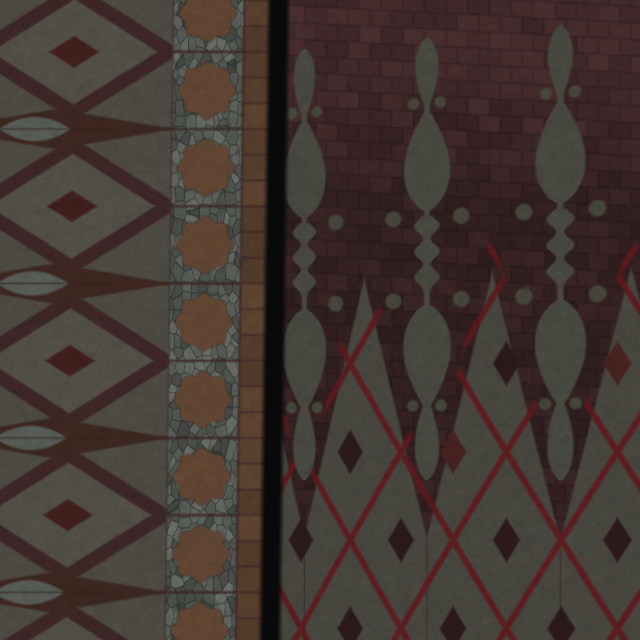
Write a three.js fragment shader that draws this pattern.

```glsl
// Dim mosaic wall: a diamond panel, a rosette border and a dark post on the left,
// and a maroon tiled field with hanging drops over a red lattice on the right.
// Each part is a repeated distance-like mask, shaded with cellular noise.
#define SOFT 0.0028
#define LEAN 0.0135
#define PANEL_PERIOD 0.2413
#define PANEL_CENTRE 0.919
#define BORDER_LEFT 0.270
#define BRICK_LEFT 0.382
#define POST_X 0.4355
#define POST_HALF 0.0155
#define TILE_SIZE vec2(0.034, 0.026)
#define LINE_HALF 0.033
#define GRAIN 0.05

varying vec2 vUv;

const vec3 PALE = vec3(0.315, 0.305, 0.275);
const vec3 GREY = vec3(0.275, 0.270, 0.243);
const vec3 SHELL = vec3(0.36, 0.38, 0.355);
const vec3 MAROON = vec3(0.235, 0.148, 0.152);
const vec3 WINE = vec3(0.17, 0.095, 0.105);
const vec3 BROWN = vec3(0.235, 0.150, 0.125);
const vec3 CLAY = vec3(0.375, 0.270, 0.195);
const vec3 RED = vec3(0.37, 0.095, 0.105);

float fill(float d) { return smoothstep(SOFT, -SOFT, d); }

vec2 hash2(vec2 p) {
  return fract(sin(vec2(dot(p, vec2(127.1, 311.7)), dot(p, vec2(269.5, 183.3)))) * 4375.5);
}

// Cellular noise: x = shade of the nearest cell, y = gap to the next cell
vec2 cells(vec2 p) {
  vec2 base = floor(p), near = vec2(9.0);
  float shade = 0.0;
  for (int j = -1; j <= 1; j++)
    for (int i = -1; i <= 1; i++) {
      vec2 id = base + vec2(float(i), float(j));
      vec2 h = hash2(id);
      float d = length(id + h - p);
      if (d < near.x) { near = vec2(d, near.x); shade = h.x; }
      else near.y = min(near.y, d);
    }
  return vec2(shade, near.y - near.x);
}

// Round at base, pointed at tip
float teardrop(vec2 q, float base, float tip, float halfWidth) {
  float t = clamp((q.y - base) / (tip - base), 0.0, 1.0);
  return abs(q.x) - halfWidth * 3.33 * pow(t, 0.7) * pow(1.0 - t, 1.1)
       + 0.006 * step(t, 0.001) + 0.006 * step(0.999, t);
}

vec3 diamondPanel(vec2 p) {
  float x = p.x - 0.117;
  float y = (fract((p.y - PANEL_CENTRE) / PANEL_PERIOD + 0.5) - 0.5) * PANEL_PERIOD;
  float gap = 0.5 * PANEL_PERIOD - abs(y);
  float rhomb = abs(x) / 0.13 + abs(y) / 0.082;
  vec3 col = mix(MAROON, BROWN, smoothstep(0.07, 0.01, gap));
  float spike = 0.003 + 0.024 * clamp(1.0 - abs(x) / 0.14, 0.0, 1.0) + 0.009 * step(x, 0.0);
  col = mix(col, PALE * 0.94, fill(max((1.31 - rhomb) * 0.07, spike - gap)));
  float eye = gap / 0.019 + pow(abs(x + 0.06) / 0.056, 2.0) - 1.0;
  col = mix(col, SHELL * 0.93, fill(eye * 0.018));
  col = mix(col, BROWN * 0.8, fill(max(gap - 0.0012, abs(x + 0.03) - 0.1)) * 0.6);
  col = mix(col, PALE, fill((rhomb - 1.0) * 0.07));
  return mix(col, vec3(0.25, 0.12, 0.11), fill((rhomb - 0.3) * 0.07));
}

vec3 rosetteBorder(vec2 p) {
  float period = 0.5 * PANEL_PERIOD;
  float row = (p.y - PANEL_CENTRE) / period;
  vec2 q = vec2(p.x - 0.3255, (fract(row) - 0.5) * period);
  vec2 chip = cells(p * vec2(75.0, 50.0));
  vec3 col = SHELL * (0.72 + 0.4 * chip.x) * mix(0.74, 1.0, smoothstep(0.0, 0.22, chip.y));
  float petal = length(q) - 0.041 - 0.003 * cos(8.0 * atan(q.y, q.x));
  col = mix(col, BROWN, 0.5 * fill(abs(petal) - 0.002));
  col = mix(col, CLAY, fill(petal));
  col = mix(col, MAROON, 0.85 * fill(0.5 * period - abs(q.y) - 0.002));
  // Brick strip beside the rosettes
  float course = abs(fract(row * 3.0) - 0.5) * period / 3.0;
  float joint = period / 6.0 - course;
  vec3 brick = CLAY * (0.82 + 0.15 * hash2(vec2(floor(row * 3.0), 4.0)).x);
  brick = mix(brick, MAROON, 0.7 * fill(joint - 0.0016));
  col = mix(col, brick, fill(BRICK_LEFT - p.x));
  return mix(col, MAROON, 0.75 * fill(min(abs(p.x - BORDER_LEFT), abs(p.x - BRICK_LEFT)) - 0.002));
}

vec3 dropField(vec2 p) {
  // Tiled ground, darker in the middle
  vec2 t = (p + vec2(0.0, 0.05 * p.x)) / TILE_SIZE;
  t.x += 0.5 * mod(floor(t.y), 2.0);
  vec2 edge = (0.5 - abs(fract(t) - 0.5)) * TILE_SIZE;
  vec3 ground = mix(MAROON * 0.86, MAROON * 1.1, smoothstep(0.62, 0.95, p.y));
  ground *= 0.88 + 0.24 * hash2(floor(t)).x;
  ground *= 1.0 - 0.17 * fill(min(edge.x, edge.y) - 0.0015);
  // Columns widen to the right; q is local to one, from its lowest drop up
  float k = (-0.2 + sqrt(0.04 + 0.034 * (p.x - 0.667))) / 0.017;
  vec2 q = vec2((fract(k + 0.5) - 0.5) * 0.2, (p.y - 0.249) / (1.0 + 0.134 * (p.x - 0.667)));
  float cloth = max(0.0, 0.244 * (q.y + 0.09)) - abs(q.x);
  // Lattice: a and b count the two families of slanted lines
  float n = (-0.15625 + sqrt(0.02441 + 0.0172 * (p.x - 0.547))) / 0.0086;
  float m = (p.y - 0.156) / 0.276;
  vec2 cell = abs(fract(vec2(n + m, n - m)) - 0.5);
  float far = max(cell.x, cell.y);
  vec2 id = floor(vec2(n + m, n - m));
  vec3 seed = mix(WINE, vec3(0.27, 0.13, 0.12), step(0.82, hash2(id).y));
  vec3 col = mix(ground, GREY, fill(cloth));
  col = mix(col, seed, fill((far - 0.125) * 0.14) * fill(cloth - 0.012));
  col = mix(col, RED, 0.9 * fill((0.5 - LINE_HALF - far) * 0.14) * fill(cloth - 0.016));
  // Hanging ornament: drops, vases, stem and lobed centre
  float shape = teardrop(q, 0.0, 0.135, 0.019);
  shape = min(shape, teardrop(q, 0.276, 0.105, 0.037));
  shape = min(shape, teardrop(q, 0.420, 0.585, 0.036));
  shape = min(shape, teardrop(q, 0.693, 0.575, 0.018));
  shape = min(shape, max(abs(q.x) - 0.0045, abs(q.y - 0.35) - 0.325));
  float lobes = 0.013 + 0.007 * cos((q.y - 0.358) * 157.0);
  shape = min(shape, max(abs(q.x) - lobes, abs(q.y - 0.355) - 0.058));
  col = mix(col, GREY * vec3(1.0, 1.03, 1.02), fill(shape));
  // Paired beads
  vec2 s = vec2(abs(q.x), q.y);
  float big = min(length(s - vec2(0.053, 0.411)), length(s - vec2(0.053, 0.282))) - 0.0125;
  float small = min(length(s - vec2(0.022, 0.117)), length(s - vec2(0.021, 0.590))) - 0.009;
  return mix(col, GREY * vec3(1.0, 1.06, 0.98), 0.9 * fill(min(big, small)));
}

void main() {
  vec2 leaned = vec2(vUv.x + LEAN * (1.0 - vUv.y), vUv.y);
  vec3 col = mix(diamondPanel(leaned), rosetteBorder(leaned), fill(BORDER_LEFT - leaned.x));
  col = mix(col, dropField(vec2(max(vUv.x, 0.4), vUv.y)), fill(POST_X - leaned.x));
  // Dark post with soft sides
  float post = abs(leaned.x - POST_X) - POST_HALF;
  col = mix(col, vec3(0.035, 0.036, 0.038), smoothstep(0.006, -0.006, post));
  // Stone grain
  col *= 1.0 + GRAIN * (cells(vUv * 85.0).x + cells(vUv * 190.0).x - 1.0);
  gl_FragColor = vec4(col, 1.0);
}
```
